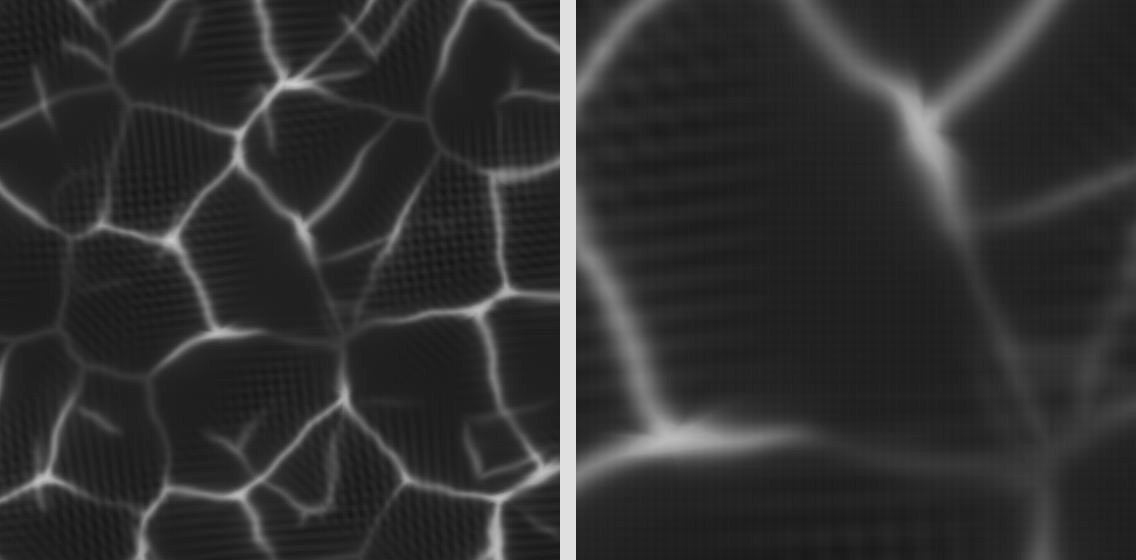
Left: the whole. Right: its middle third, enlarged.
Reproduce this texture procedurally as a Shadertoy shader.

```glsl
const float TAU = 6.2831853;

vec2 hash2(vec2 cell) {
    vec2 q = vec2(dot(cell, vec2(127.1, 311.7)), dot(cell, vec2(269.5, 183.3)));
    return fract(sin(q) * 43758.547);
}

// Smooth layered sines, roughly -1 to 1
float waves(vec2 p, float seed) {
    float a = sin(p.x + 1.3 * sin(0.8 * p.y + seed) + seed);
    float b = sin(1.2 * p.y + 1.4 * sin(0.9 * p.x - seed) + 2.0 * seed);
    float c = sin(1.7 * (p.x - p.y) + 3.0 * seed);
    return 0.4 * a + 0.4 * b + 0.2 * c;
}

// Cellular web: x = distance to the closest cell wall, y = distance to a junction
vec2 cellWeb(vec2 p, float scale, float seed) {
    p = p * scale + seed;
    vec2 home = floor(p), local = p - home;
    vec2 nearest = vec2(0.0);
    vec3 sorted = vec3(9.0);
    for (int j = -2; j <= 2; j++)
    for (int i = -2; i <= 2; i++) {
        vec2 cell = vec2(i, j);
        vec2 site = cell + hash2(home + cell) - local;
        float d = length(site);
        if (d < sorted.x) { sorted = vec3(d, sorted.xy); nearest = site; }
        else if (d < sorted.y) sorted = vec3(sorted.x, d, sorted.y);
        else sorted.z = min(sorted.z, d);
    }
    float wall = 9.0;
    for (int j = -2; j <= 2; j++)
    for (int i = -2; i <= 2; i++) {
        vec2 cell = vec2(i, j);
        vec2 site = cell + hash2(home + cell) - local;
        vec2 gap = site - nearest;
        if (dot(gap, gap) > 1e-5)
            wall = min(wall, dot(0.5 * (site + nearest), normalize(gap)));
    }
    return vec2(wall, sorted.z - sorted.x) / scale;
}

float bell(float d, float width) {
    return exp(-d * d / (width * width));
}

// Soft strand with a faint halo and a glowing knot at each junction
float filament(vec2 web, float width, float strength) {
    float core = 0.23 * bell(web.x, width);
    float halo = 0.10 * exp(-web.x / (2.1 * width));
    float knot = 0.30 * bell(web.y, 2.4 * width);
    return strength * (core + halo + knot * strength);
}

// Fine bands that bend slowly and come and go in patches
float ripples(vec2 p, vec2 direction, float count, float seed) {
    float bend = 0.5 * waves(p * 14.0, seed) + 1.2 * waves(p * 6.0, seed + 2.0);
    float patchy = smoothstep(-0.15, 0.6, waves(p * 11.0, seed + 4.0));
    return patchy * sin(TAU * count * dot(p, direction) + 2.5 * bend);
}

float weave(vec2 p, float count) {
    vec2 threads = sin(TAU * count * p);
    return 0.5 * (threads.x + threads.y);
}

void mainImage(out vec4 fragColor, in vec2 fragCoord) {
    vec2 uv = fragCoord / min(iResolution.x, iResolution.y);

    // Gentle curvature of the strands
    vec2 bent = uv;
    bent += 0.016 * vec2(waves(uv * 17.0, 1.0), waves(uv * 17.0, 4.3));
    bent += 0.004 * vec2(waves(uv * 55.0, 2.2), waves(uv * 55.0, 6.1));

    // Main web and a weaker, broken one
    float mainStrength = mix(0.25, 1.12, smoothstep(-0.55, 0.35, waves(uv * 13.0, 2.7)));
    float faintStrength = 0.55 * smoothstep(0.0, 0.7, waves(uv * 15.0, 5.2));
    float glow = filament(cellWeb(bent, 4.4, 7.3), 0.0095, mainStrength);
    glow += filament(cellWeb(bent, 5.2, 31.6), 0.0095, faintStrength);

    // Dark ground with ripples and a barely visible weave
    float ground = 0.122 + 0.010 * waves(uv * 9.0, 3.4);
    ground += 0.017 * ripples(uv, vec2(1.0, 0.12), 50.0, 1.7);
    ground += 0.017 * ripples(uv, vec2(-0.1, 1.0), 48.0, 5.9);
    ground += 0.009 * ripples(uv, vec2(0.7, 0.7), 54.0, 8.4);
    ground += 0.006 * weave(uv, 170.0);

    float shade = ground + glow;
    shade = min(shade, 0.6) + 0.5 * max(shade - 0.6, 0.0);
    fragColor = vec4(vec3(shade), 1.0);
}
```
